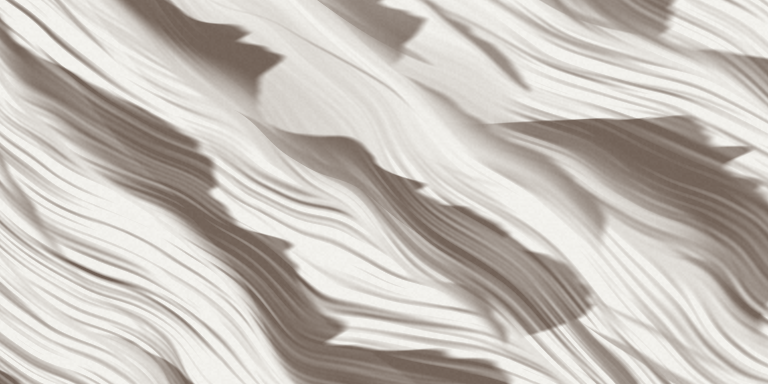
Give the GLSL for this texture, as a Shadertoy shader.

```glsl
#define LIGHT vec3(0.945, 0.940, 0.922)
#define SHADE vec3(0.455, 0.395, 0.355)
#define FOLD_SPACING 0.36
#define CREASE_SPACING 0.17
#define WRINKLE_SPACING 0.065
#define FOLD_COVER 0.31
#define CREASE_COVER 0.72
#define WRINKLE_COVER 0.80
#define GROOVE_RELIEF 0.034
#define GROOVE_FAN 0.75
#define SWIRL 0.19
#define LIT_LEVEL 0.91

float hash(vec2 p) {
    return fract(sin(dot(p, vec2(127.1, 311.7))) * 43758.5453);
}

float noise(vec2 p) {
    vec2 i = floor(p), f = fract(p);
    f = f * f * f * (f * (f * 6.0 - 15.0) + 10.0);
    return mix(mix(hash(i), hash(i + vec2(1, 0)), f.x),
               mix(hash(i + vec2(0, 1)), hash(i + vec2(1, 1)), f.x), f.y);
}

// Flow coordinates: x runs along the strokes, y across them
vec2 flowCoords(vec2 p) {
    float along = 0.76 * p.x - 0.65 * p.y;
    float across = 0.82 * p.x - 0.12 * p.x * p.x + 0.76 * p.y;
    across += 0.045 * sin(4.0 * along + 1.0);
    across += SWIRL * noise(vec2(along * 1.9, across * 2.2) + 3.7);
    across += 0.055 * noise(vec2(along * 4.2, across * 4.6) + 9.1);
    return vec2(along, across);
}

// Fine furrows drawn out along the flow
float grooves(vec2 q) {
    return 0.36 * noise(vec2(q.x * 1.6, q.y * 11.0))
         + 0.18 * noise(vec2(q.x * 2.2 + q.y, q.y * 27.0 + 5.0))
         + 0.13 * noise(vec2(q.x * 3.0, q.y * 59.0 + 2.0))
         + 0.06 * noise(vec2(q.x * 5.0, q.y * 110.0 + 7.0));
}

// Cast shadow (x) and lit slope (y) of a row of folds
vec2 folds(vec2 q, float spacing, float cover, float ragged) {
    float v = q.y / spacing;
    float id = floor(v), f = fract(v);

    // Trace back along the light to the crest that casts the shadow
    float source = q.x - 1.1 * f * spacing;
    float reach = 1.25 * noise(vec2(source * 2.8 + 4.0, id * 7.3)) - cover;
    reach = min(reach, 0.64);
    reach += ragged * 0.26 * (noise(vec2(source * 9.0, id * 3.1)) - 0.5);
    reach += ragged * 0.13 * (noise(vec2(source * 24.0, id * 5.7)) - 0.5);

    float soft = mix(0.04, 0.48, pow(noise(vec2(q.x * 2.2, id * 9.7)), 1.5));
    float blur = mix(0.11, 0.03, ragged);
    float shadow = smoothstep(0.0, soft, f)
                 * (1.0 - smoothstep(reach - blur, reach + blur, f));
    float slope = f * f * (1.0 - smoothstep(0.94, 1.0, f));
    return vec2(shadow, slope);
}

// Furrow shading, fanned to a different angle on each fold
float furrowRelief(vec2 p, vec2 q) {
    float v = q.y / FOLD_SPACING;
    float f = fract(v);
    vec2 g = q;
    g.y += GROOVE_FAN * (hash(vec2(floor(v), 2.3)) - 0.5) * q.x;
    vec2 e = vec2(0.0, 0.0035);
    float relief = (grooves(g + e) - grooves(g - e)) / (2.0 * e.y);
    float patchy = mix(0.12, 1.55, smoothstep(0.25, 0.8, noise(p * 2.6 + 6.0)));
    float rim = smoothstep(0.0, 0.06, f) * (1.0 - smoothstep(0.94, 1.0, f));
    return GROOVE_RELIEF * relief * patchy * rim;
}

void mainImage(out vec4 fragColor, in vec2 fragCoord) {
    vec2 p = fragCoord / iResolution.y;
    vec2 q = flowCoords(p);

    float relief = furrowRelief(p, q);
    float broad = noise(vec2(q.x * 2.2, q.y * 4.5) + 8.0) - 0.5;

    vec2 large = folds(q, FOLD_SPACING, FOLD_COVER, 1.0);
    vec2 crease = folds(q + vec2(5.3, 0.04 + 0.12 * q.x),
                        CREASE_SPACING, CREASE_COVER, 0.6);
    vec2 wrinkle = folds(q + vec2(9.1, 0.02 - 0.15 * q.x),
                         WRINKLE_SPACING, WRINKLE_COVER, 0.2);

    // Lit cream with soft creases
    float lit = LIT_LEVEL + relief + 0.18 * broad;
    lit += 0.14 * (large.y - 0.3) + 0.10 * (crease.y - 0.3);
    lit = mix(min(lit, 1.01), 0.42, 0.7 * wrinkle.x);
    lit = mix(lit, 0.16, 0.8 * crease.x);

    // Deep shadow with faint bounced light
    float dark = 0.08 + 0.55 * relief + 0.34 * broad + 0.12 * crease.y;
    float level = mix(lit, max(dark, 0.0), large.x);

    level += 0.04 * (noise(p * 190.0) - 0.5);
    fragColor = vec4(mix(SHADE, LIGHT, clamp(level, -0.04, 1.03)), 1.0);
}
```
